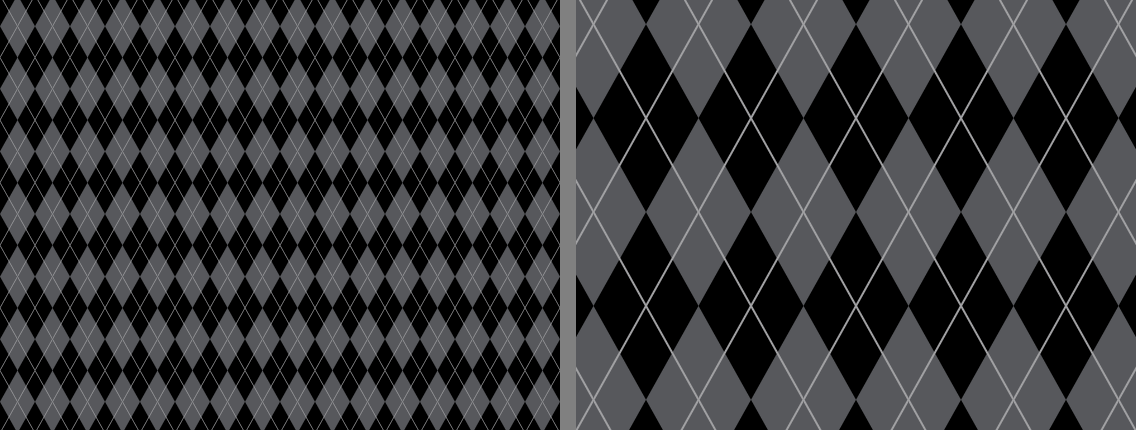
Left: the whole. Right: its middle third, enlarged.
Write a WebGL 1 fragment shader that draws this pattern.

```glsl
precision highp float;

uniform vec2 u_resolution;

const vec2 REPEATS = vec2(16.0, 6.87);         // diamonds across and down
const vec2 FIRST_CENTER = vec2(0.5, 0.451);    // lowest left diamond, in repeats
const float LINE_WIDTH = 0.00118;              // share of the canvas width
const vec3 GREY = vec3(0.34, 0.345, 0.36);
const vec3 BLACK = vec3(0.0);
const vec3 LINE_COLOR = vec3(0.63, 0.63, 0.64);

// Triangle wave: 0.5 at even integers, -0.5 at odd ones, zero on diamond edges.
vec2 edgeWave(vec2 diagonal) {
  return 0.5 - abs(mod(diagonal + 1.0, 2.0) - 1.0);
}

// Share of a one pixel wide box covered by a line, both measured in pixels.
vec2 lineCoverage(vec2 dist, float width) {
  float halfWidth = 0.5 * width;
  return max(min(dist + 0.5, halfWidth) - max(dist - 0.5, -halfWidth), 0.0);
}

void main() {
  vec2 cell = gl_FragCoord.xy / u_resolution * REPEATS - FIRST_CENTER;

  // Diagonal axes run across the two families of diamond edges.
  vec2 diagonal = vec2(cell.x + cell.y, cell.x - cell.y);
  float pixelStep = length(REPEATS / u_resolution);
  vec2 wave = edgeWave(diagonal);

  // Checkerboard of diamonds with smoothed edges
  vec2 side = clamp(2.0 * wave / pixelStep, -1.0, 1.0);
  float greyAmount = 0.5 + 0.5 * side.x * side.y;
  vec3 color = mix(BLACK, GREY, greyAmount);

  // Thin lines crossing at every diamond center
  vec2 lineDistance = (0.5 - abs(wave)) / pixelStep;
  vec2 lines = lineCoverage(lineDistance, LINE_WIDTH * u_resolution.x);
  color = mix(color, LINE_COLOR, max(lines.x, lines.y));

  gl_FragColor = vec4(color, 1.0);
}
```
